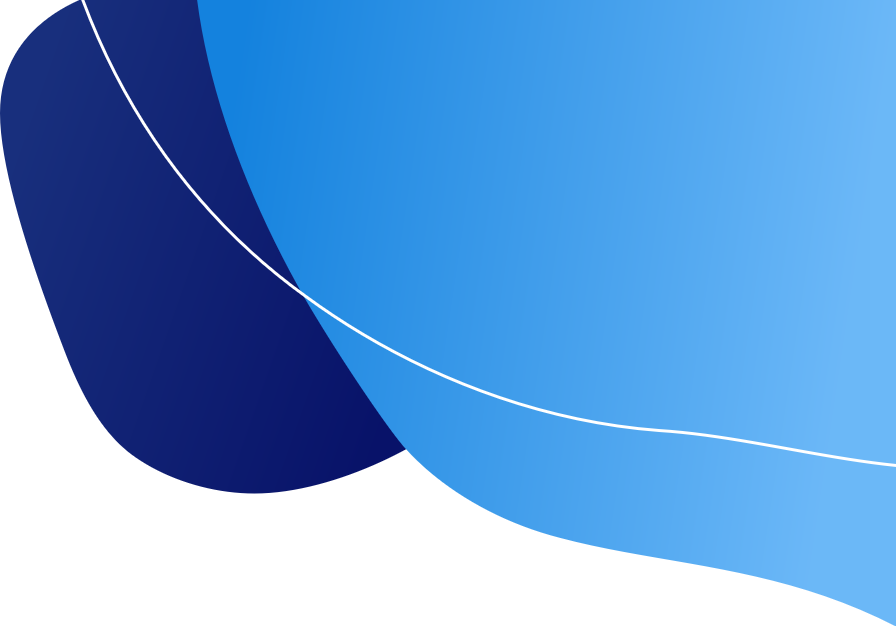
This background is drawn by a WebGL 2 fragment shader. Its source:

```glsl
#version 300 es
precision highp float;

// A navy blob and a sky-blue panel with flowing edges on white, crossed by a
// thin white curve. Each outline is a path of cubic Bezier curves, flattened
// in a loop into a signed distance that gives smooth, size-free edges.

uniform vec2 u_resolution;
out vec4 fragColor;

// Lengths are percent of the canvas width; y runs down from the top edge.
const int CURVE_STEPS = 20;
const float LINE_HALF_WIDTH = 0.165;

const vec3 PAPER = vec3(1.0);
const vec3 LINE_COLOR = vec3(1.0);
const vec3 NAVY_LIGHT = vec3(0.095, 0.185, 0.49);
const vec3 NAVY_DEEP = vec3(0.03, 0.07, 0.41);
const vec3 SKY_DEEP = vec3(0.08, 0.51, 0.87);
const vec3 SKY_LIGHT = vec3(0.42, 0.72, 0.97);

const vec2 NAVY_AXIS = vec2(1.0, 0.35);
const vec2 NAVY_RANGE = vec2(7.0, 60.0);
const vec2 SKY_AXIS = vec2(1.0, 0.15);
const vec2 SKY_RANGE = vec2(28.0, 100.0);

// Path state: sample point, pen position, squared distance and inside sign
vec2 samplePoint, pen;
float distSq, side;

void moveTo(vec2 start) {
    pen = start;
    distSq = 1e6;
    side = 1.0;
}

void lineTo(vec2 end) {
    vec2 edge = end - pen;
    vec2 rel = samplePoint - pen;
    vec2 gap = rel - edge * clamp(dot(rel, edge) / dot(edge, edge), 0.0, 1.0);
    distSq = min(distSq, dot(gap, gap));

    // Flip the sign at each edge crossed by a horizontal ray
    bool startAbove = pen.y > samplePoint.y;
    bool endAbove = end.y > samplePoint.y;
    float turn = edge.x * rel.y - edge.y * rel.x;
    if (startAbove != endAbove && (turn > 0.0) == endAbove) side = -side;
    pen = end;
}

void curveTo(vec2 c1, vec2 c2, vec2 end) {
    vec2 start = pen;
    for (int i = 1; i <= CURVE_STEPS; i++) {
        float t = float(i) / float(CURVE_STEPS);
        float u = 1.0 - t;
        lineTo(u * u * u * start + 3.0 * u * t * (u * c1 + t * c2) + t * t * t * end);
    }
}

float blobDistance() {
    vec2 start = vec2(8.85, 0.0);
    moveTo(start);
    curveTo(vec2(3.9, 2.2), vec2(0.0, 6.25), vec2(0.0, 12.63));
    curveTo(vec2(0.0, 19.53), vec2(4.17, 31.25), vec2(7.16, 39.06));
    curveTo(vec2(9.38, 44.92), vec2(11.72, 48.44), vec2(14.58, 50.65));
    curveTo(vec2(18.23, 53.39), vec2(23.44, 55.08), vec2(28.39, 55.08));
    curveTo(vec2(34.11, 55.08), vec2(40.63, 52.73), vec2(45.57, 50.0));
    lineTo(vec2(45.0, -4.0));
    lineTo(vec2(17.0, -4.0));
    lineTo(start);
    return side * sqrt(distSq);
}

float panelDistance() {
    vec2 start = vec2(21.5, -4.0);
    moveTo(start);
    lineTo(vec2(22.0, 0.0));
    curveTo(vec2(23.44, 11.07), vec2(27.99, 22.79), vec2(34.11, 33.46));
    curveTo(vec2(37.76, 39.7), vec2(43.49, 48.18), vec2(45.31, 50.13));
    curveTo(vec2(49.22, 54.43), vec2(55.34, 58.2), vec2(62.5, 60.03));
    curveTo(vec2(74.22, 63.15), vec2(86.59, 63.02), vec2(100.0, 69.92));
    lineTo(vec2(104.0, 72.4));
    lineTo(vec2(104.0, -4.0));
    lineTo(start);
    return side * sqrt(distSq);
}

float lineDistance() {
    moveTo(vec2(8.4, -2.4));
    lineTo(vec2(9.24, 0.0));
    curveTo(vec2(14.58, 14.32), vec2(23.44, 25.39), vec2(34.11, 33.07));
    curveTo(vec2(44.01, 40.36), vec2(57.94, 46.88), vec2(73.57, 48.05));
    curveTo(vec2(82.03, 48.57), vec2(91.15, 51.04), vec2(100.0, 51.95));
    lineTo(vec2(104.0, 52.5));
    return sqrt(distSq) - LINE_HALF_WIDTH;
}

vec3 ramp(vec3 from, vec3 to, vec2 axis, vec2 range) {
    float t = (dot(samplePoint, axis) - range.x) / (range.y - range.x);
    return mix(from, to, clamp(t, 0.0, 1.0));
}

void main() {
    float pixel = 100.0 / u_resolution.x;
    samplePoint = vec2(gl_FragCoord.x, u_resolution.y - gl_FragCoord.y) * pixel;

    // Layers from back to front, each with a one-pixel soft edge
    vec3 navy = ramp(NAVY_LIGHT, NAVY_DEEP, NAVY_AXIS, NAVY_RANGE);
    vec3 sky = ramp(SKY_DEEP, SKY_LIGHT, SKY_AXIS, SKY_RANGE);
    vec3 color = mix(PAPER, navy, clamp(0.5 - blobDistance() / pixel, 0.0, 1.0));
    color = mix(color, sky, clamp(0.5 - panelDistance() / pixel, 0.0, 1.0));
    color = mix(color, LINE_COLOR, clamp(0.5 - lineDistance() / pixel, 0.0, 1.0));
    fragColor = vec4(color, 1.0);
}
```
